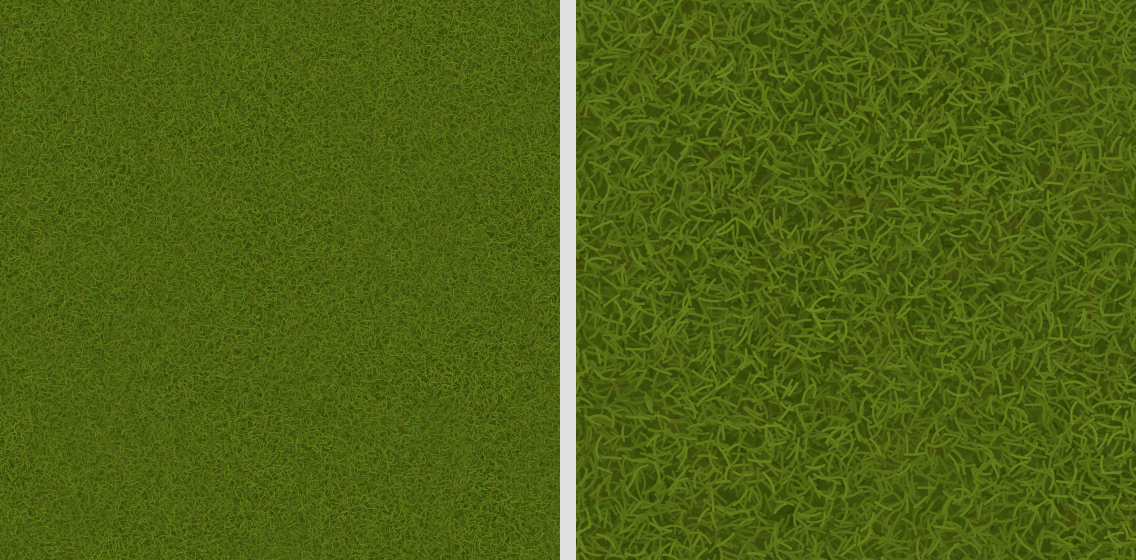
Left, the full canvas; right, a detail of the centre.
This texture is drawn by a WebGL 1 fragment shader. Its source:

```glsl
precision highp float;
// Dense lawn seen from above: short curved blades layered over dark gaps.
uniform vec2 u_resolution;

const int LAYERS = 6;
const float CELLS = 115.0;
const float MEAN_TONE = 0.53;
const vec3 SOIL_GREEN = vec3(0.175, 0.240, 0.018);
const vec3 SOIL_BROWN = vec3(0.215, 0.235, 0.025);
const vec3 BLADE_GREEN = vec3(0.400, 0.505, 0.108);

float hash(vec2 p, float seed) {
  return fract(sin(dot(p, vec2(127.1, 311.7)) + seed * 74.7) * 43758.5453);
}

float valueNoise(vec2 p, float seed) {
  vec2 cell = floor(p);
  vec2 f = fract(p);
  f = f * f * (3.0 - 2.0 * f);
  float low = mix(hash(cell, seed), hash(cell + vec2(1.0, 0.0), seed), f.x);
  float high = mix(hash(cell + vec2(0.0, 1.0), seed), hash(cell + 1.0, seed), f.x);
  return mix(low, high, f.y);
}

vec2 rotate(vec2 p, float angle) {
  float c = cos(angle);
  float s = sin(angle);
  return vec2(c * p.x - s * p.y, s * p.x + c * p.y);
}

// Distance to a parabolic arc centred on the origin
float arcDistance(vec2 p, float halfLength, float bend) {
  float along = max(abs(p.x) - halfLength, 0.0);
  float x = clamp(p.x, -halfLength, halfLength);
  float slope = 2.0 * bend * x;
  float across = (p.y - bend * x * x) / sqrt(1.0 + slope * slope);
  return length(vec2(along, across));
}

// Paints one layer of scattered blades over the tone below it
float paintBlades(float tone, vec2 p, float layerTone, float seed, float pixel) {
  vec2 home = floor(p);
  for (int y = -1; y <= 1; y++) {
    for (int x = -1; x <= 1; x++) {
      vec2 cell = home + vec2(float(x), float(y));
      vec2 root = cell + vec2(hash(cell, seed), hash(cell, seed + 0.31));
      vec2 local = rotate(p - root, 6.28318 * hash(cell, seed + 0.57));
      float halfLength = mix(0.45, 0.78, hash(cell, seed + 0.73));
      float bend = hash(cell, seed + 0.89) - 0.5;
      float bladeTone = layerTone + 0.4 * (hash(cell, seed + 0.17) - 0.5);
      float halfWidth = 0.085;
      float d = arcDistance(local, halfLength, bend);
      float cover = clamp(0.5 + (halfWidth - d) / pixel, 0.0, 1.0);
      tone = mix(tone, bladeTone, cover);
    }
  }
  return tone;
}

void main() {
  float size = min(u_resolution.x, u_resolution.y);
  vec2 uv = gl_FragCoord.xy / size;
  float pixel = CELLS / size;

  // Shadowed ground, then blades from deep to top
  float tone = 0.12 + 0.16 * valueNoise(uv * 140.0, 2.0);
  for (int i = 0; i < LAYERS; i++) {
    float layer = float(i);
    vec2 p = rotate(uv * CELLS, 0.4 + layer * 1.1) + layer * 17.3;
    tone = paintBlades(tone, p, 0.20 + 0.13 * layer, layer + 1.0, pixel);
  }

  // Broad patches of softer and crisper growth
  float patches = mix(valueNoise(uv * 9.0, 11.0), valueNoise(uv * 21.0, 12.0), 0.4);
  tone = MEAN_TONE + (tone - MEAN_TONE) * mix(0.75, 1.25, patches);
  tone += 0.06 * (valueNoise(uv * 34.0, 13.0) - 0.5);

  // Brown specks show through the darkest gaps
  float brown = smoothstep(0.45, 0.85, valueNoise(uv * 75.0, 14.0));
  vec3 soil = mix(SOIL_GREEN, SOIL_BROWN, brown);
  gl_FragColor = vec4(mix(soil, BLADE_GREEN, clamp(tone, -0.15, 1.15)), 1.0);
}
```
